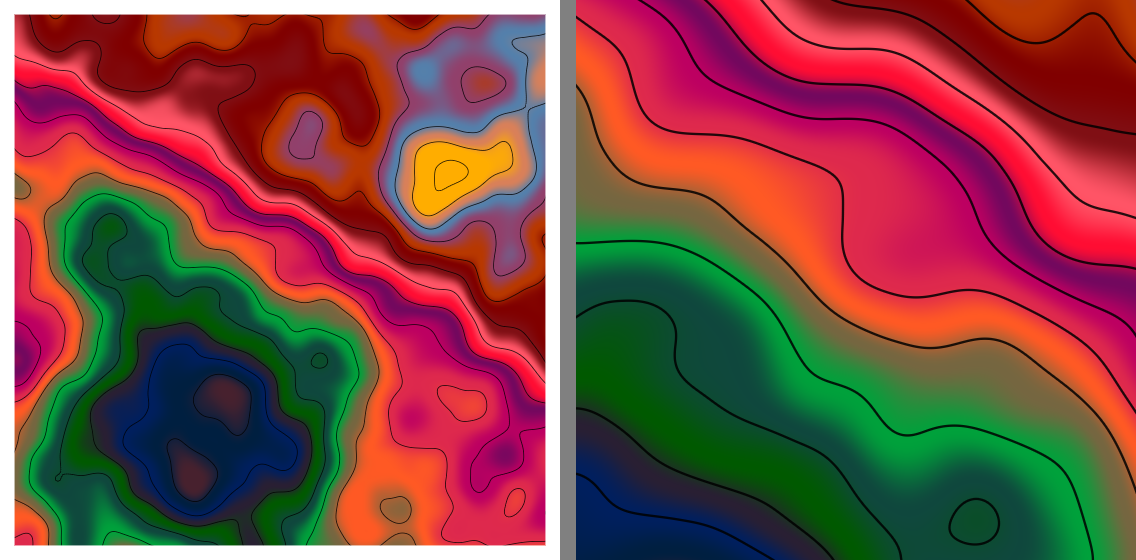
Left: the whole. Right: its middle third, enlarged.
Write a WebGL 2 fragment shader that draws this texture map.

```glsl
#version 300 es
precision highp float;
// Framed relief map: smooth rainbow height bands with thin contour lines.

uniform vec2 u_resolution;
out vec4 fragColor;

vec2 hashGradient(vec2 cell) {
    vec3 q = fract(cell.xyx * vec3(0.1031, 0.1030, 0.0973));
    q += dot(q, q.yzx + 33.33);
    return fract((q.xx + q.yz) * q.zy) * 2.0 - 1.0;
}

float gradientNoise(vec2 p) {
    vec2 cell = floor(p), f = fract(p);
    vec2 w = f * f * f * (f * (f * 6.0 - 15.0) + 10.0);
    vec2 e = vec2(0.0, 1.0);
    float a = dot(hashGradient(cell), f);
    float b = dot(hashGradient(cell + e.yx), f - e.yx);
    float c = dot(hashGradient(cell + e.xy), f - e.xy);
    float d = dot(hashGradient(cell + e.yy), f - e.yy);
    return mix(mix(a, b, w.x), mix(c, d, w.x), w.y);
}

float hill(vec2 p, vec2 centre, float radius) {
    vec2 q = (p - centre) / radius;
    return exp(-dot(q, q));
}

// Terrain height, measured in colour bands (about 0 to 20).
float terrain(vec2 p) {
    float slope = (p.y + 0.57 * p.x - 0.95) / 1.15;
    float h = 11.8 + 3.7 * tanh((slope + 0.04) * 9.0);

    // Large basins and highlands
    h -= 7.8 * hill(p, vec2(0.36, 0.22), 0.255);
    h -= 2.7 * hill(p, vec2(0.18, 0.58), 0.14);
    h += 4.2 * hill(p, vec2(0.04, 0.38), 0.09);
    h += 1.8 * hill(p, vec2(0.91, 0.17), 0.17);
    h += 3.0 * hill(p, vec2(0.74, 0.67), 0.11);
    h += 3.2 * hill(p, vec2(0.94, 0.75), 0.22);

    // Irregular relief, turned between octaves to hide the lattice
    mat2 turn = mat2(0.8, 0.6, -0.6, 0.8);
    vec2 q = turn * p * 6.5 + 3.7;
    float amplitude = 3.6;
    for (int i = 0; i < 2; i++) {
        h += amplitude * gradientNoise(q);
        q = turn * q * 1.9 + 11.3;
        amplitude *= 0.38;
    }
    return h;
}

// Blends into the given colour over the band that ends at level.
void band(inout vec3 colour, float h, float level, vec3 next) {
    colour = mix(colour, next, smoothstep(level - 1.0, level, h));
}

vec3 heightColour(float h) {
    vec3 c = vec3(0.28, 0.13, 0.18);
    // Deep blue and green lowland
    band(c, h, 1.0, vec3(0.00, 0.12, 0.25));
    band(c, h, 2.0, vec3(0.00, 0.12, 0.37));
    band(c, h, 3.0, vec3(0.16, 0.12, 0.20));
    band(c, h, 4.0, vec3(0.00, 0.35, 0.00));
    band(c, h, 5.0, vec3(0.06, 0.28, 0.24));
    band(c, h, 6.0, vec3(0.00, 0.63, 0.23));
    band(c, h, 7.0, vec3(0.46, 0.40, 0.25));
    // Orange, magenta and pink slopes
    band(c, h, 8.0, vec3(1.00, 0.35, 0.14));
    band(c, h, 9.0, vec3(0.87, 0.16, 0.30));
    band(c, h, 10.0, vec3(0.74, 0.00, 0.38));
    band(c, h, 11.0, vec3(0.45, 0.03, 0.37));
    band(c, h, 12.0, vec3(1.00, 0.05, 0.20));
    band(c, h, 13.0, vec3(1.00, 0.33, 0.40));
    // Dark red, rust, blue and gold highland
    band(c, h, 14.0, vec3(0.50, 0.06, 0.08));
    band(c, h, 15.0, vec3(0.50, 0.00, 0.00));
    band(c, h, 16.0, vec3(0.72, 0.22, 0.00));
    band(c, h, 17.0, vec3(0.57, 0.25, 0.42));
    band(c, h, 18.0, vec3(0.33, 0.50, 0.67));
    band(c, h, 19.0, vec3(0.85, 0.50, 0.35));
    band(c, h, 20.0, vec3(1.00, 0.68, 0.00));
    return c;
}

void main() {
    vec2 uv = gl_FragCoord.xy / u_resolution;
    float pixel = 1.0 / min(u_resolution.x, u_resolution.y);
    vec2 p = (uv - 0.026) / 0.948;

    float h = terrain(p);
    vec3 colour = heightColour(h);

    // Contour lines of even width in canvas units
    float level = h / 1.35;
    float steepness = length(vec2(dFdx(level), dFdy(level))) / pixel;
    float lineDistance = abs(fract(level) - 0.5) / max(steepness, 0.001);
    float line = clamp((0.0007 - lineDistance) / pixel + 0.5, 0.0, 1.0);
    colour = mix(colour, vec3(0.0), 0.85 * line);

    // White frame
    vec2 edge = 0.474 - abs(uv - 0.5);
    float inside = clamp(min(edge.x, edge.y) / pixel + 0.5, 0.0, 1.0);
    fragColor = vec4(mix(vec3(1.0), colour, inside), 1.0);
}
```
